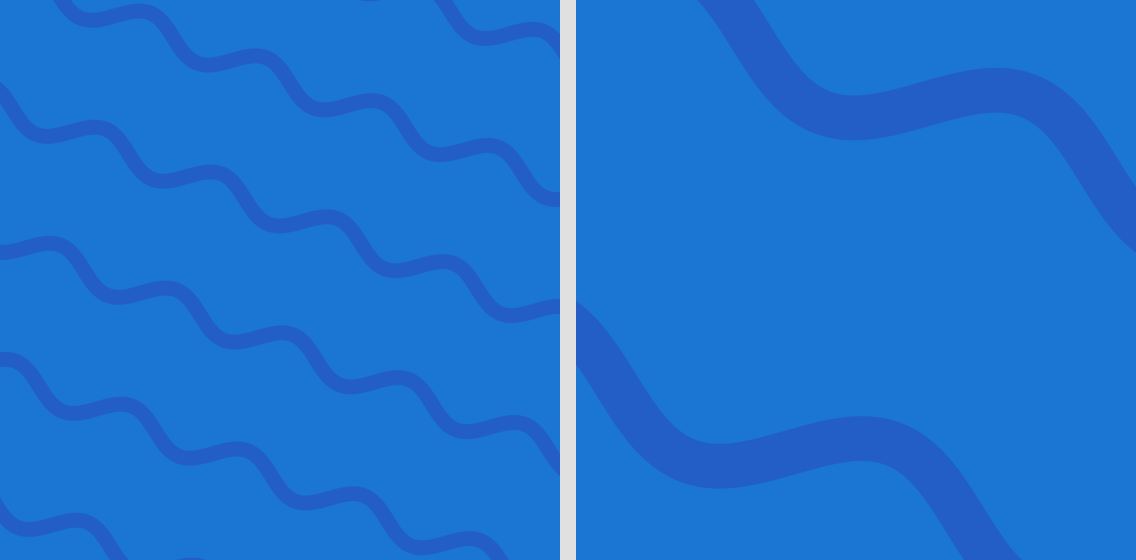
Left: the whole. Right: its middle third, enlarged.
Write a WebGL 2 fragment shader that draws this pattern.

```glsl
#version 300 es
precision highp float;

uniform vec2 u_resolution;
out vec4 fragColor;

#define REPEATS 4.5               // wave periods per canvas height
#define TILT_DEGREES 21.1         // downward slope of the rows
#define PHASE vec2(0.162, -0.217) // first crest and row, in periods
#define AMPLITUDE 0.120           // wave height, in periods
#define HALF_WIDTH 0.060          // half the stroke, in periods
#define FIELD_COLOR vec3(0.102, 0.463, 0.824)
#define LINE_COLOR vec3(0.133, 0.369, 0.773)

const float TAU = 6.2831853;

float wave(float x) {
    return -AMPLITUDE * cos(TAU * x);
}

float waveSlope(float x) {
    return AMPLITUDE * TAU * sin(TAU * x);
}

// Distance to the wave, refining the foot point by Gauss-Newton steps
float waveDistance(vec2 p) {
    float foot = p.x;
    for (int i = 0; i < 6; i++) {
        float slope = waveSlope(foot);
        float error = foot - p.x + (wave(foot) - p.y) * slope;
        foot -= error / (1.0 + slope * slope);
    }
    return length(p - vec2(foot, wave(foot)));
}

void main() {
    // Canvas position with y pointing down
    vec2 canvas = gl_FragCoord.xy / u_resolution.y;
    canvas.y = 1.0 - canvas.y;

    // Tilted lattice, one unit per period and per row
    float tilt = radians(TILT_DEGREES);
    vec2 along = vec2(cos(tilt), sin(tilt));
    vec2 across = vec2(-along.y, along.x);
    vec2 p = vec2(dot(canvas, along), dot(canvas, across)) * REPEATS - PHASE;

    // Fold onto the nearest row
    p.x = fract(p.x);
    p.y -= round(p.y - wave(p.x));

    // Stroke with a smooth edge one pixel wide
    float pixel = REPEATS / u_resolution.y;
    float edge = waveDistance(p) - HALF_WIDTH;
    float stroke = 1.0 - smoothstep(-0.7 * pixel, 0.7 * pixel, edge);

    fragColor = vec4(mix(FIELD_COLOR, LINE_COLOR, stroke), 1.0);
}
```
